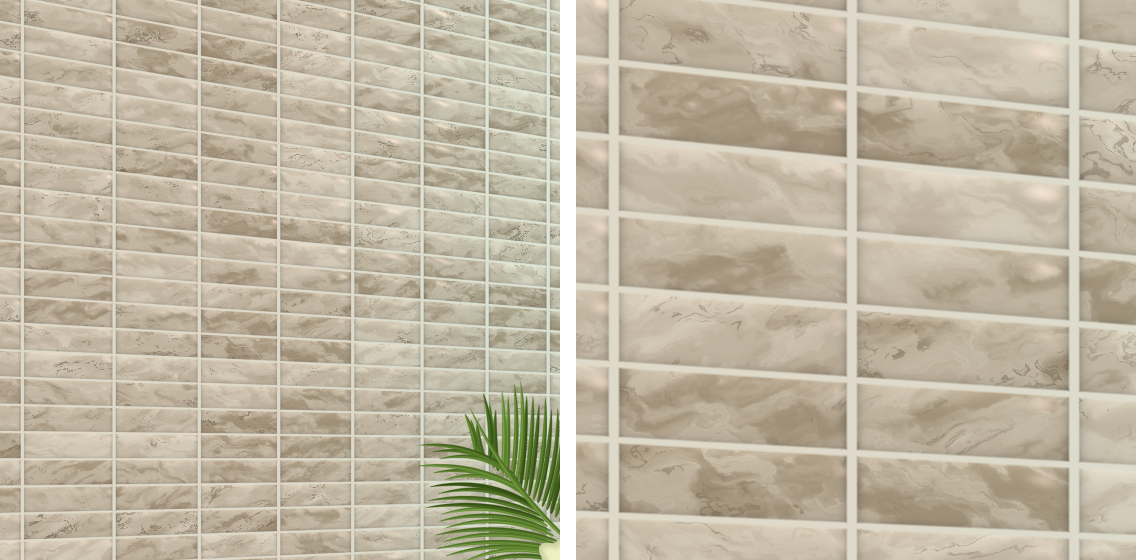
Left: the whole. Right: its middle third, enlarged.
This texture is drawn by a WebGL 1 fragment shader. Its source:

```glsl
precision highp float;
uniform vec2 u_resolution;

// Wall perspective: columns narrow to the right, rows converge on HORIZON
const float FIRST_JOINT = 0.040;
const float COLUMN_WIDTH = 0.170;
const float ROW_HEIGHT = 0.0484;
const float RECESSION = 0.0382;
const float HORIZON = 0.180;
const vec2 GROUT_HALF = vec2(0.0031, 0.0020);
const float TILE_ASPECT = 3.4;
const float LEAF_HALF = 0.0056;
const int LEAVES = 20;

const vec3 GROUT = vec3(0.87, 0.85, 0.79);
const vec3 STONE_DARK = vec3(0.63, 0.565, 0.47);
const vec3 STONE_MID = vec3(0.75, 0.70, 0.62);
const vec3 STONE_PALE = vec3(0.83, 0.79, 0.72);
const vec3 VEIN = vec3(0.46, 0.40, 0.32);
const vec3 GLINT = vec3(1.0, 0.90, 0.83);
const vec3 COOL_TINT = vec3(0.97, 1.025, 1.03);
const vec3 LEAF_DARK = vec3(0.20, 0.31, 0.07);
const vec3 LEAF_MID = vec3(0.38, 0.55, 0.18);
const vec3 LEAF_PALE = vec3(0.58, 0.67, 0.40);
const vec3 PETAL = vec3(0.93, 0.94, 0.76);

float hash(vec2 p) {
  return fract(sin(dot(p, vec2(127.1, 311.7))) * 43758.5453);
}

float noise(vec2 p) {
  vec2 i = floor(p), f = fract(p);
  f = f * f * (3.0 - 2.0 * f);
  return mix(mix(hash(i), hash(i + vec2(1.0, 0.0)), f.x),
             mix(hash(i + vec2(0.0, 1.0)), hash(i + 1.0), f.x), f.y);
}

float fbm(vec2 p) {
  float sum = 0.0, amp = 0.5;
  for (int i = 0; i < 5; i++) {
    sum += amp * noise(p);
    p = mat2(1.6, 1.2, -1.2, 1.6) * p + 3.7;
    amp *= 0.5;
  }
  return sum;
}

// Marble with its own tone, slant and veining on each tile
vec3 marble(vec2 f, vec2 id) {
  float tone = hash(id + 3.1), veining = hash(id + 8.6);
  vec2 p = vec2(f.x * TILE_ASPECT, f.y * 1.5);
  p.y += p.x * (hash(id + 5.4) - 0.5) * 0.9;
  p += 40.0 * vec2(hash(id), hash(id + 1.7));
  float warp = fbm(p * 1.5);
  float cloud = fbm(p * vec2(1.3, 2.2) + 2.5 * warp);
  float ridge = abs(fbm(p * vec2(1.1, 2.0) + 3.0 * warp + 9.0) - 0.48);
  float shade = 0.10 + 0.62 * tone + 1.3 * (cloud - 0.48) + 0.12;
  vec3 col = mix(STONE_DARK, STONE_MID, smoothstep(0.0, 0.5, shade));
  col = mix(col, STONE_PALE, smoothstep(0.5, 1.1, shade));
  float patchy = smoothstep(0.42, 0.65, fbm(p * 1.2 + 17.0));
  col = mix(col, VEIN, (1.0 - smoothstep(0.0, 0.045, ridge)) * patchy * veining * 0.75);
  float streak = 1.0 - smoothstep(0.0, 0.03, abs(cloud - 0.56));
  return mix(col, STONE_PALE, streak * 0.35 * (1.0 - patchy));
}

vec3 wall(vec2 uv, float soft) {
  float d = uv.x - FIRST_JOINT;
  float u = d / (COLUMN_WIDTH - RECESSION * d);
  float depth = 1.0 + RECESSION * u;
  vec2 grid = vec2(u, (uv.y - HORIZON) * depth / ROW_HEIGHT);
  vec2 id = floor(grid), f = fract(grid);
  vec2 size = vec2(COLUMN_WIDTH / (depth * depth), ROW_HEIGHT / depth);
  vec2 edge = min(f, 1.0 - f) * size - GROUT_HALF;
  float inside = min(edge.x, edge.y);

  // Rounded rim: shaded sides and foot, lit upper lip
  vec3 col = marble(f, id);
  col *= 1.0 - 0.20 * exp(-max(edge.x, 0.0) / 0.0025);
  float lip = exp(-max(edge.y, 0.0) / 0.0025);
  col *= 1.0 + lip * mix(-0.14, 0.07, step(0.5, f.y));
  col += 0.035 * smoothstep(0.55, 0.9, f.y);

  // Lamp glints: at the right corners, drifting inward over far columns
  float spot = min(0.95, 0.58 - 0.28 * (id.x - 4.0));
  float spread = mix(0.006, 0.015, smoothstep(2.5, 4.0, id.x));
  vec2 g = (f - vec2(spot, 0.74 + 0.08 * hash(id + 2.2))) * size;
  g.y += 0.15 * g.x;
  float power = (0.25 + 0.75 * hash(id + 6.3)) * mix(0.45, 1.0, smoothstep(0.25, 0.75, uv.y));
  power *= 1.0 - smoothstep(5.5, 6.5, id.x);
  float glint = exp(-dot(g / vec2(spread, 0.0042), g / vec2(spread, 0.0042)));
  col = mix(col, GLINT, glint * power * 0.9);

  col = mix(GROUT, col, smoothstep(-soft, soft, inside));
  float cool = smoothstep(0.45, 1.0, uv.x);
  col *= mix(vec3(1.0), COOL_TINT, cool);
  return col + 0.03 * cool * smoothstep(0.2, 0.7, uv.y);
}

// Paints one arched, tapering leaflet from root to tip
vec3 leaflet(vec3 col, vec2 p, vec2 root, vec2 tip, float arch, float tone, float soft) {
  vec2 axis = tip - root;
  float len = length(axis);
  axis /= len;
  float t = dot(p - root, axis) / len;
  float s = clamp(t, 0.0, 1.0);
  float side = dot(p - root, vec2(-axis.y, axis.x)) - arch * 4.0 * s * (1.0 - s);
  float width = LEAF_HALF * pow(s, 0.35) * pow(1.0 - s, 0.6) * 1.4;
  float dist = length(vec2(side, (t - s) * len)) - width;
  vec3 green = mix(LEAF_DARK, LEAF_MID, clamp(tone + side / LEAF_HALF * 0.4, 0.0, 1.0));
  green = mix(green, LEAF_PALE, 0.6 * tone * (1.0 - smoothstep(0.0, 0.002, abs(side - 0.001))));
  return mix(col, green, 1.0 - smoothstep(-soft, soft, dist));
}

void main() {
  vec2 uv = gl_FragCoord.xy / u_resolution;
  float soft = max(0.0009, 0.8 / u_resolution.y);
  vec3 col = wall(uv, soft);

  // Palm: one frond fanning upward, one sweeping left
  for (int i = 0; i < LEAVES; i++) {
    float s = float(i) / float(LEAVES - 1);
    float r = hash(vec2(float(i), 4.0)), tone = hash(vec2(float(i), 9.0));
    vec2 root = mix(vec2(1.0, 0.07), vec2(0.85, 0.19), s);
    vec2 tip = vec2(mix(1.04, 0.83, s), 0.21 + 0.07 * s + 0.075 * sin(3.14 * s) - 0.05 * r);
    col = leaflet(col, uv, root, tip, 0.012 * (r - 0.7), tone, soft);
    root = mix(vec2(1.03, -0.02), vec2(0.92, 0.15), s);
    tip = vec2(0.79 - 0.06 * s + 0.05 * r, -0.03 + 0.235 * s);
    col = leaflet(col, uv, root, tip, -0.014 - 0.01 * r, 1.0 - tone, soft);
  }
  col = leaflet(col, uv, vec2(1.02, 0.03), vec2(0.84, 0.27), 0.015, 0.8, soft);

  // Pale blossom in the corner
  vec2 b = uv - vec2(1.0, 0.0);
  float bloom = length(b) - 0.038 - 0.006 * cos(5.0 * atan(b.y, b.x));
  col = mix(col, PETAL - 0.12 * smoothstep(-0.02, 0.0, bloom), 1.0 - smoothstep(-soft, soft, bloom));
  gl_FragColor = vec4(clamp(col, 0.0, 1.0), 1.0);
}
```
